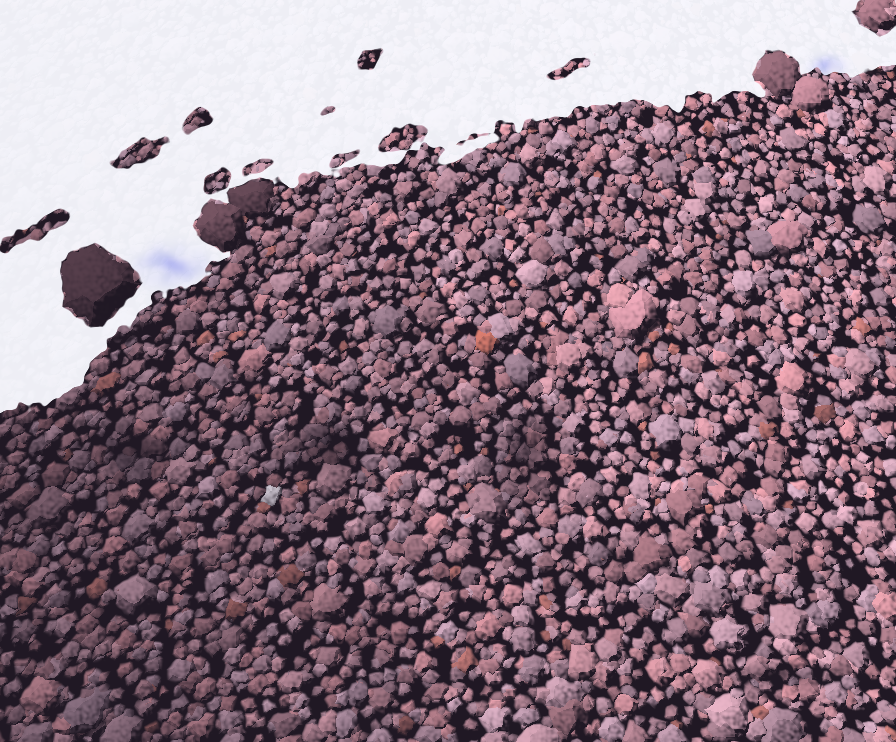
This texture is drawn by a Shadertoy shader. Its source:

```glsl
// Sunlit slope of reddish volcanic rubble below a bright, ragged snow bank.
// Faceted stones are scattered on jittered grids and lit with short cast shadows;
// ellipses place the rock islands and boulders.
struct Rock { float height; vec2 slope; vec3 albedo; };
const vec2 SUN = vec2(-0.64, 0.77);

// Snow line, left to right, in canvas heights
const vec2 LINE[10] = vec2[](vec2(0, 0.436), vec2(0.09, 0.475), vec2(0.2, 0.595),
    vec2(0.27, 0.62), vec2(0.32, 0.67), vec2(0.35, 0.75), vec2(0.52, 0.78),
    vec2(0.69, 0.835), vec2(0.92, 0.865), vec2(1.21, 0.912));
// Rock islands: centre, radii
const vec4 ISLANDS[11] = vec4[](vec4(0.03, 0.68, 0.04, 0.011), vec4(0.078, 0.704, 0.03, 0.011),
    vec4(0.187, 0.794, 0.042, 0.014), vec4(0.265, 0.839, 0.021, 0.014),
    vec4(0.288, 0.753, 0.02, 0.016), vec4(0.497, 0.921, 0.018, 0.014),
    vec4(0.768, 0.907, 0.032, 0.008), vec4(0.54, 0.813, 0.032, 0.017),
    vec4(0.35, 0.776, 0.015, 0.008), vec4(0.46, 0.786, 0.016, 0.008), vec4(0.438, 0.847, 0.014, 0.006));
// Boulders: centre, radius, kind (up to 1 dark to pink, 2 orange, 3 pale)
const vec4 BOULDERS[10] = vec4[](vec4(0.13, 0.613, 0.054, 0.35), vec4(0.298, 0.697, 0.036, 0.5),
    vec4(1.09, 0.871, 0.03, 0.85), vec4(1.05, 0.9, 0.036, 0.6), vec4(0.856, 0.572, 0.037, 1),
    vec4(0.657, 0.54, 0.022, 2), vec4(0.369, 0.332, 0.017, 3), vec4(0.34, 0.73, 0.032, 0.4),
    vec4(1.06, 0.682, 0.03, 0.9), vec4(1.185, 0.985, 0.03, 0.75));

float hash(vec2 p) {
    vec3 a = fract(p.xyx * vec3(0.1031, 0.103, 0.0973));
    a += dot(a, a.yzx + 33.33);
    return fract((a.x + a.y) * a.z);
}
float corner(vec2 cell, vec2 f, vec2 o) {
    float a = 6.2832 * hash(cell + o);
    return dot(vec2(cos(a), sin(a)), f - o);
}
float noise(vec2 p) {
    vec2 c = floor(p), f = p - c, u = f * f * (3.0 - 2.0 * f);
    return mix(mix(corner(c, f, vec2(0)), corner(c, f, vec2(1, 0)), u.x),
               mix(corner(c, f, vec2(0, 1)), corner(c, f, vec2(1)), u.x), u.y);
}
float ellipse(vec2 p, vec4 e) {
    vec2 d = p - e.xy;
    d.y -= 0.4 * d.x;
    return (1.0 - length(d / e.zw)) * min(e.z, e.w);
}
float spot(vec2 p, vec4 e) {
    vec2 d = (p - e.xy) / e.zw;
    return exp(-dot(d, d));
}
vec2 warp(vec2 p) {
    return p + 0.0045 * vec2(noise(p * 75.0), noise(p * 75.0 + 31.0));
}
// Tilted top cut by eight random side planes; the higher stone wins
void addStone(inout Rock top, vec2 q, float radius, vec2 id, vec3 albedo, float size) {
    if (dot(q, q) > 1.6 * radius * radius) return;
    vec2 slope = 0.7 * (vec2(hash(id + 3.1), hash(id + 7.7)) - 0.5);
    float h = 0.5 * radius + dot(q, slope);
    for (int i = 0; i < 8; i++) {
        float rnd = hash(id + float(i) * 5.3), a = (float(i) + 0.8 * rnd) * 0.7854;
        vec2 dir = vec2(cos(a), sin(a));
        float side = 1.1 * (radius * (0.8 + 0.3 * fract(rnd * 17.0)) - dot(q, dir));
        if (side < h) { h = side; slope = -1.1 * dir; }
    }
    if (h * size > top.height) top = Rock(h * size, mix(slope, -q / radius, 0.5), albedo);
}
void scatter(inout Rock top, vec2 p, float cells, float density, float seed) {
    vec2 g = p * cells + seed, home = floor(g);
    for (int k = 0; k < 9; k++) {
        vec2 cell = home + vec2(k % 3 - 1, k / 3 - 1), id = cell + seed * 3.0;
        if (hash(id + 41.0) > density) continue;
        float hue = hash(id + 11.0);
        vec3 albedo = mix(vec3(0.77, 0.52, 0.52), vec3(0.71, 0.59, 0.63), hue);
        albedo = mix(albedo, vec3(0.7, 0.42, 0.36), step(0.98, hue)) * mix(0.75, 1.12, hash(id + 23.0));
        vec2 q = g - cell - vec2(hash(id), hash(id + 19.0));
        addStone(top, q, mix(0.4, 0.66, hash(id + 29.0)), id, albedo, 1.0 / cells);
    }
}
void addBoulders(inout Rock top, vec2 p) {
    for (int i = 0; i < 10; i++) {
        vec4 b = BOULDERS[i];
        vec3 albedo = b.w > 2.5 ? vec3(0.9) : b.w > 1.5 ? vec3(0.74, 0.4, 0.3) : b.w * vec3(0.8, 0.56, 0.58);
        addStone(top, p - b.xy, b.z, vec2(i, 71), albedo, 1.0);
    }
}
// Stones shrink toward the top of the slope
Rock rubble(vec2 p) {
    p = warp(p);
    float scale = 1.45 - 0.75 * p.y;
    vec2 q = vec2((p.x - 0.6) / scale, -log(scale) / 0.75);
    Rock top = Rock(0.0, vec2(0), vec3(0.4));
    scatter(top, q, 66.0, 1.0, 5.0);
    scatter(top, q, 42.0, 0.75, 17.0);
    scatter(top, q, 26.0, 0.2, 37.0);
    addBoulders(top, p);
    return top;
}
float groundCover(vec2 p) {
    float y = LINE[0].y, rough = 0.02 * noise(p * 24.0) + 0.016 * noise(p * 65.0);
    for (int i = 0; i < 9; i++)
        y = mix(y, LINE[i + 1].y, clamp((p.x - LINE[i].x) / (LINE[i + 1].x - LINE[i].x), 0.0, 1.0));
    float cover = min(y - p.y + rough, 0.5 * rough - ellipse(p, vec4(0.63, 0.8, 0.03, 0.009)));
    for (int i = 0; i < 11; i++) cover = max(cover, ellipse(p, ISLANDS[i]) + 0.5 * rough);
    Rock big = Rock(0.0, vec2(0), vec3(0));
    addBoulders(big, warp(p));
    return max(cover, big.height);
}
vec3 snowColor(vec2 p) {
    float blue = spot(p, vec4(0.23, 0.642, 0.035, 0.02)) + spot(p, vec4(1.115, 0.91, 0.018, 0.012));
    return mix(vec3(0.97, 0.975, 1), vec3(0.62, 0.65, 0.96), blue * (0.6 + 0.6 * noise(p * 45.0)));
}
vec3 rockColor(vec2 p) {
    Rock rock = rubble(p);
    float sun = 1.0 - smoothstep(0.002, 0.008, rubble(p + 0.01 * SUN).height - rock.height);
    vec2 grain = vec2(noise(p * 170.0), noise(p * 170.0 + 53.0));
    vec3 normal = normalize(vec3(-rock.slope - 0.7 * grain, 1));
    float light = max(dot(normal, normalize(vec3(SUN, 0.85))), 0.0) * smoothstep(0.0, 0.004, rock.height);
    float hollow = spot(p, vec4(0.71, 0.4, 0.05, 0.06)) + spot(p, vec4(0.45, 0.4, 0.06, 0.035))
        + spot(p, vec4(0.18, 0.39, 0.07, 0.04)) + spot(p, vec4(1.05, 0.09, 0.08, 0.02));
    float exposure = mix(0.5, 1.8, smoothstep(0.0, 1.1, 0.8 * p.x + 0.35 * p.y));
    exposure *= (1.0 - 0.7 * min(hollow, 1.0)) * (1.0 + 0.4 * noise(p * 7.0));
    light = 1.12 - 1.12 * exp(-1.4 * light * exposure * mix(0.1, 1.0, sun));
    return vec3(0.125, 0.095, 0.14) + rock.albedo * light;
}
void mainImage(out vec4 fragColor, in vec2 fragCoord) {
    vec2 p = fragCoord / iResolution.y;
    float pixel = 1.0 / iResolution.y, mask = smoothstep(-pixel, pixel, groundCover(p) - 0.001);
    vec3 color = snowColor(p);
    if (mask > 0.0) color = mix(color, rockColor(p), mask);
    fragColor = vec4(min(color, 1.0), 1);
}
```
